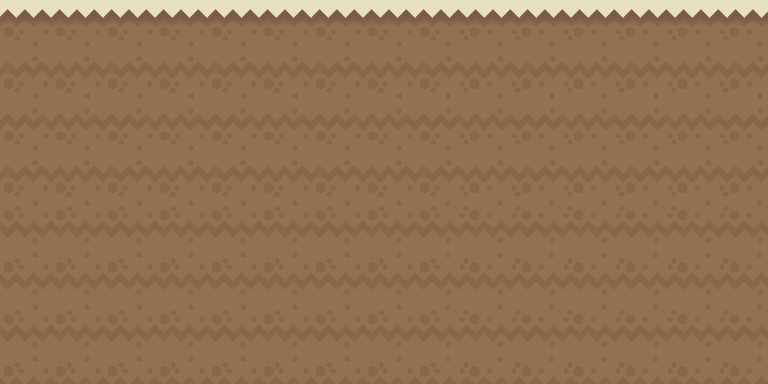
Write a Shadertoy shader that draws this pattern.

```glsl
// Brown earth with tone-on-tone pebbles and zigzag bands under a pale toothed edge.
#define UNITS 384.0                   // design units per canvas height
#define TILE 52.0                     // pebble and band repeat
#define TOOTH (TILE / 3.0)            // zigzag repeat
#define MIRROR vec2(449.6, 201.6)     // axes where the tiles flip
#define SEAM vec2(446.0, 197.0)       // where the flipped tiles begin
#define EDGE_TOP 9.2                  // upper tips of the first zigzag
#define BAND_WIDTH 9.0                // vertical thickness of a band
#define GROUND vec3(0.571, 0.443, 0.320)
#define MARK vec3(0.533, 0.403, 0.286)
#define SHADE vec3(0.480, 0.360, 0.262)
#define CREAM vec3(0.905, 0.877, 0.768)

float circle(vec2 p, vec2 center, float radius) {
    return length(p - center) - radius;
}

// 45 degree zigzag, from 0 at the upper tips to half a tooth at the lower tips
float zigzag(float x) {
    return abs(fract((x - MIRROR.x) / TOOTH) - 0.5) * TOOTH;
}

// One large pebble with its small companions
float pebbles(vec2 p) {
    const vec2 margin = vec2(20.0, 8.0);
    p = mod(p - vec2(8.7, 32.0) + margin, TILE) - margin;
    float d = circle(p, vec2(0.0), 5.1);
    d = min(d, circle(p, vec2(12.5, 0.0), 2.6));
    d = min(d, circle(p, vec2(8.7, 6.3), 2.6));
    d = min(d, circle(p, vec2(-14.8, 0.0), 2.7));
    d = min(d, circle(p, vec2(26.6, 12.0), 2.7));
    return min(d, circle(p, vec2(26.0, 26.8), 2.7));
}

// Parallel zigzag stripe repeated down the canvas
float bands(vec2 p) {
    float y = mod(p.y - EDGE_TOP - zigzag(p.x) + 20.0, TILE) - 20.0;
    return (abs(y - 0.5 * BAND_WIDTH) - 0.5 * BAND_WIDTH) * 0.7071;
}

void mainImage(out vec4 fragColor, in vec2 fragCoord) {
    float pixel = UNITS / iResolution.y;
    vec2 p = vec2(fragCoord.x, iResolution.y - fragCoord.y) * pixel;

    // Flip the tiles past each seam
    vec2 q = mix(p, 2.0 * MIRROR - p, step(SEAM, p));

    // Ground marks
    float mark = min(pebbles(q), bands(q));
    vec3 color = mix(GROUND, MARK, smoothstep(0.5, -0.5, mark / pixel));

    // Soft shadow below the pale edge
    float shadow = 1.0 - smoothstep(14.0, 27.0, p.y);
    color = mix(color, SHADE, shadow);

    // Pale toothed edge
    float edge = (p.y - EDGE_TOP - zigzag(p.x)) * 0.7071;
    color = mix(color, CREAM, smoothstep(0.5, -0.5, edge / pixel));

    fragColor = vec4(color, 1.0);
}
```
